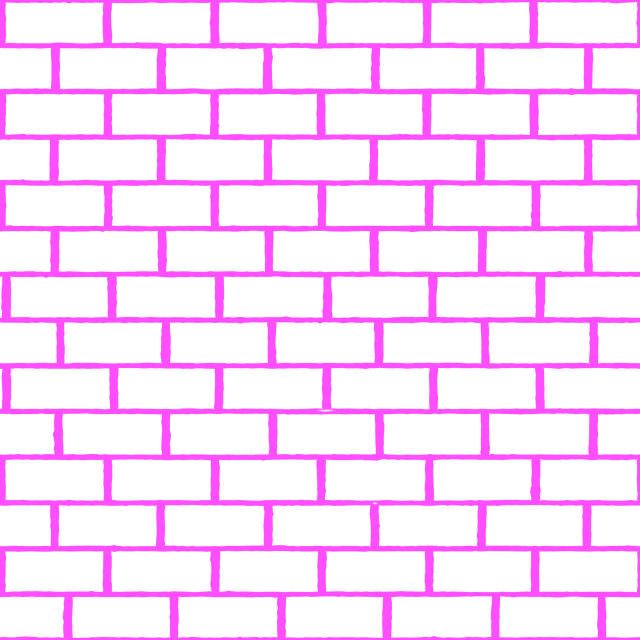
Give the GLSL for this pattern, as a WebGL 1 fragment shader.

```glsl
precision highp float;
uniform vec2 u_resolution;

#define COLUMNS 6.0
#define ROWS 14.0
#define BED_WIDTH 0.0082
#define JOINT_WIDTH 0.0134
#define JOINT_JITTER 0.0040
#define BED_ROUGHNESS 0.0011
#define JOINT_ROUGHNESS 0.0015
#define BUMP_HEIGHT 0.0015
#define MORTAR vec3(1.0, 0.305, 1.0)
#define BRICK vec3(1.0)

float hash(vec2 p) {
  vec3 q = fract(p.xyx * 0.1031);
  q += dot(q, q.yzx + 33.33);
  return fract((q.x + q.y) * q.z);
}

// Whole-number remainder, safe against rounding at exact multiples
float wrap(float i, float count) {
  return floor(mod(i + 0.5, count));
}

// One-dimensional value noise; wraps after a whole number of cells
float wrapNoise(float t, float cells, float lane) {
  float x = t * cells;
  float i = floor(x);
  float f = x - i;
  float a = hash(vec2(wrap(i, cells), lane));
  float b = hash(vec2(wrap(i + 1.0, cells), lane));
  return mix(a, b, f * f * (3.0 - 2.0 * f));
}

// Slow waver, fine tremor and a rare outward bump
float edgeOffset(float t, float lane, float roughness) {
  float waver = wrapNoise(t, 30.0, lane) - 0.5;
  float tremor = wrapNoise(t, 140.0, lane + 31.7) - 0.5;
  float bump = pow(wrapNoise(t, 56.0, lane + 67.3), 18.0);
  return roughness * (waver + 0.8 * tremor) + BUMP_HEIGHT * bump;
}

// Signed depth inside a stroke whose two edges vary independently
float stroke(float across, float along, float width, float lane, float roughness) {
  float side = step(0.0, across);
  float rough = edgeOffset(along, lane + 200.0 * side, roughness);
  return 0.5 * width + rough - abs(across);
}

// Sideways slip of a whole course, in canvas units
float courseSlip(float row) {
  float middle = step(3.5, row) * step(row, 7.5);
  float lowest = step(row, 0.5);
  return 0.0022 + 0.0076 * middle + 0.0212 * lowest;
}

// Signed distance to a small elliptical chip
float chip(vec2 p, vec2 centre, vec2 radius) {
  return (length((p - centre) / radius) - 1.0) * radius.y;
}

void main() {
  vec2 uv = gl_FragCoord.xy / u_resolution;
  float pixel = 1.0 / min(u_resolution.x, u_resolution.y);

  // Horizontal beds
  float bed = floor(uv.y * ROWS + 0.5);
  float bedAcross = uv.y - bed / ROWS;
  float ink = stroke(bedAcross, uv.x, BED_WIDTH, wrap(bed, ROWS), BED_ROUGHNESS);

  // Vertical joints, staggered on alternate courses
  float row = floor(uv.y * ROWS);
  float stagger = 0.5 * (1.0 - wrap(row, 2.0));
  float x = uv.x - courseSlip(row) - stagger / COLUMNS;
  float joint = floor(x * COLUMNS + 0.5);
  float column = wrap(joint, COLUMNS);
  float lane = 20.0 + column + COLUMNS * row;

  // The joint on the canvas border stays put so it closes cleanly
  float movable = max(step(0.5, column), step(0.25, stagger));
  float jitter = movable * JOINT_JITTER * (hash(vec2(lane, 5.0)) - 0.5);
  float jointAcross = x - joint / COLUMNS - jitter;
  ink = max(ink, stroke(jointAcross, uv.y, JOINT_WIDTH, lane, JOINT_ROUGHNESS));

  // Worn flecks in the mortar
  ink = min(ink, chip(uv, vec2(0.509, 0.3585), vec2(0.0095, 0.0014)));
  ink = min(ink, chip(uv, vec2(0.586, 0.2135), vec2(0.0030, 0.0013)));

  float coverage = smoothstep(-0.7 * pixel, 0.7 * pixel, ink);
  gl_FragColor = vec4(mix(BRICK, MORTAR, coverage), 1.0);
}
```
